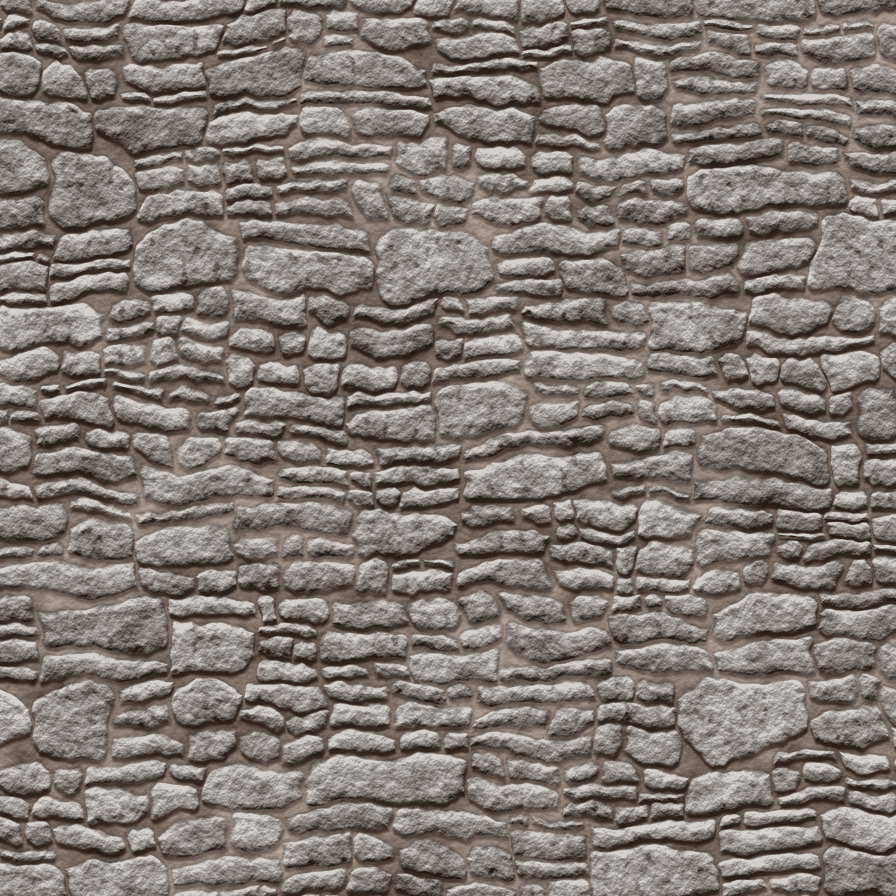
Write a Shadertoy shader that draws this texture.

```glsl
#define ROWS 12.0
#define COLUMNS 8.0
#define JITTER 0.5
#define GAP 0.0019
#define BEVEL 0.011
#define RELIEF 0.0062
#define ROUGHNESS 0.0044
#define LIGHT_GAIN 0.3
#define SHADOW_REACH 0.0056
#define SHADE_COLOR vec3(0.13, 0.09, 0.07)
#define LIT_COLOR vec3(0.86, 0.85, 0.84)
#define MORTAR_TINT vec3(1.05, 0.98, 0.93)

struct Stone {
    float edge;   // signed distance, negative inside
    float seed;
};

float hash(vec2 p) {
    vec3 q = fract(p.xyx * vec3(0.1031, 0.1030, 0.0973));
    q += dot(q, q.yzx + 33.33);
    return fract((q.x + q.y) * q.z);
}

float cornerSlope(vec2 cell, vec2 offset) {
    float angle = 6.2832 * hash(cell);
    return dot(vec2(cos(angle), sin(angle)), offset);
}

float gradientNoise(vec2 p) {
    vec2 i = floor(p), f = fract(p);
    vec2 u = f * f * f * (f * (f * 6.0 - 15.0) + 10.0);
    vec2 e = vec2(1.0, 0.0);
    float low = mix(cornerSlope(i, f), cornerSlope(i + e, f - e), u.x);
    float high = mix(cornerSlope(i + e.yx, f - e.yx), cornerSlope(i + 1.0, f - 1.0), u.x);
    return mix(low, high, u.y);
}

float fbm(vec2 p) {
    float sum = 0.0, amplitude = 1.0;
    for (int i = 0; i < 4; i++) {
        sum += amplitude * gradientNoise(p);
        p = mat2(1.6, 1.2, -1.2, 1.6) * p + 11.3;
        amplitude *= 0.6;
    }
    return sum;
}

float boundary(float i, float lane) {
    return i + JITTER * (hash(vec2(i, lane)) - 0.5);
}

// Index, start and end of the uneven interval around x
vec3 interval(float x, float lane) {
    float i = floor(x);
    i += step(boundary(i + 1.0, lane), x) - step(x, boundary(i, lane));
    return vec3(i, boundary(i, lane), boundary(i + 1.0, lane));
}

// Broken courses: uneven cells, split at random into smaller flat blocks
Stone findStone(vec2 p) {
    p += 0.026 * vec2(gradientNoise(p * 5.0 + 31.0), gradientNoise(p * vec2(4.0, 5.0)));
    p += 0.013 * vec2(gradientNoise(p * 21.0 + 7.0), gradientNoise(p * 17.0 + 53.0));
    p += 0.0042 * vec2(gradientNoise(p * 65.0 + 3.0), gradientNoise(p * 65.0 + 91.0));

    vec3 row = interval(p.y * ROWS, 7.0);
    float shift = 5.0 * hash(vec2(row.x, 3.0));
    vec3 column = interval(p.x * COLUMNS + shift, row.x + 20.0);
    vec2 lo = vec2((column.y - shift) / COLUMNS, row.y / ROWS);
    vec2 hi = vec2((column.z - shift) / COLUMNS, row.z / ROWS);
    vec2 id = vec2(column.x, row.x) + 60.0;

    for (int k = 0; k < 5; k++) {
        vec2 size = hi - lo;
        bool stacked = size.x < 2.4 * size.y;
        if (size.y < 0.088 && hash(id + 3.7) > 0.86 - 0.14 * float(k)) break;
        if (stacked ? size.y < 0.039 : size.x < 0.068) break;
        vec2 cut = mix(lo, hi, mix(0.28, 0.72, hash(id + 9.1)));
        bool upper = stacked ? p.y > cut.y : p.x > cut.x;
        vec2 axis = stacked ? vec2(0.0, 1.0) : vec2(1.0, 0.0);
        if (upper) lo = mix(lo, cut, axis);
        else hi = mix(hi, cut, axis);
        id += vec2(41.0, 7.0) + (upper ? vec2(13.0, 29.0) : vec2(0.0));
    }

    // Tapered block with rounded corners
    float seed = hash(id + 1.3);
    vec2 q = p - 0.5 * (lo + hi);
    vec2 extent = max(0.5 * (hi - lo) - GAP * mix(0.4, 1.8, hash(id + 5.9)), 0.002);
    float lean = clamp(q.x / extent.x, -1.0, 1.0) * (seed > 0.5 ? 1.0 : -1.0);
    extent.y *= 1.0 - 0.28 * hash(id + 8.2) * (0.5 + 0.5 * lean);
    float radius = min(extent.x, extent.y) * mix(0.2, 0.6, hash(id + 2.4));
    vec2 outside = abs(q) - extent + radius;
    float edge = length(max(outside, 0.0)) + min(max(outside.x, outside.y), 0.0) - radius;

    // Corners knocked off at a slant
    for (int k = 0; k < 4; k++) {
        vec2 corner = vec2(k < 2 ? -1.0 : 1.0, k % 2 == 0 ? -1.0 : 1.0);
        vec2 normal = normalize(corner * extent.yx);
        float reach = dot(normal, corner * extent) * mix(0.66, 1.1, hash(id + 6.1 * float(k + 2)));
        edge = max(edge, dot(q, normal) - reach);
    }
    return Stone(edge, seed);
}

float surfaceHeight(vec2 p, float edge) {
    float rise = clamp(-edge / BEVEL, 0.0, 1.0);
    float rough = mix(0.5, 1.0, smoothstep(0.002, -0.003, edge));
    return RELIEF * rise * (2.0 - rise) + ROUGHNESS * rough * fbm(p * 52.0);
}

void mainImage(out vec4 fragColor, in vec2 fragCoord) {
    vec2 p = fragCoord / iResolution.y;
    Stone stone = findStone(p);

    // Mortar lies flush in some places and deep in others
    float flush = smoothstep(-0.2, 0.35, gradientNoise(p * 6.0 + 70.0) + 0.3 * gradientNoise(p * 23.0));
    float soft = max(0.0013, 0.75 / iResolution.y) + 0.0022 * flush;
    float cover = smoothstep(soft, -soft, stone.edge);

    // Light from above, and shadow cast by the stone overhead
    vec2 toLight = 0.0015 * vec2(-0.2, 1.0);
    float drop = surfaceHeight(p, stone.edge) - surfaceHeight(p + toLight, findStone(p + toLight).edge);
    float light = LIGHT_GAIN * drop / 0.0015;
    float overhead = findStone(p + vec2(-0.001, SHADOW_REACH)).edge;
    float shadow = smoothstep(0.002, -0.003, overhead);

    // Weathered stone with pale crust, flecks and dark pits
    float crust = fbm(p * 24.0 + 40.0);
    float flecks = gradientNoise(p * 150.0 + 5.0);
    float pits = smoothstep(0.2, 0.45, gradientNoise(p * 85.0 + 17.0));
    float stoneTone = 0.61 + 0.18 * (stone.seed - 0.5) + 0.2 * crust + 0.12 * flecks + 0.12 * gradientNoise(p * 3.0);
    stoneTone += light - 0.22 * pits * smoothstep(0.1, 0.8, fract(stone.seed * 7.0));
    stoneTone -= 0.1 * smoothstep(-0.004, 0.0, stone.edge);

    float mortarTone = mix(0.42, 0.62, flush) + 0.16 * crust + 0.7 * light;
    mortarTone *= mix(0.78, 1.0, smoothstep(0.0, 0.004, stone.edge));
    mortarTone *= 1.0 - mix(0.85, 0.38, flush) * shadow;

    float tone = clamp(mix(mortarTone, stoneTone, cover), 0.02, 0.96);
    vec3 color = mix(SHADE_COLOR, LIT_COLOR, tone);
    color *= mix(MORTAR_TINT, vec3(1.0), cover);
    fragColor = vec4(color, 1.0);
}
```
